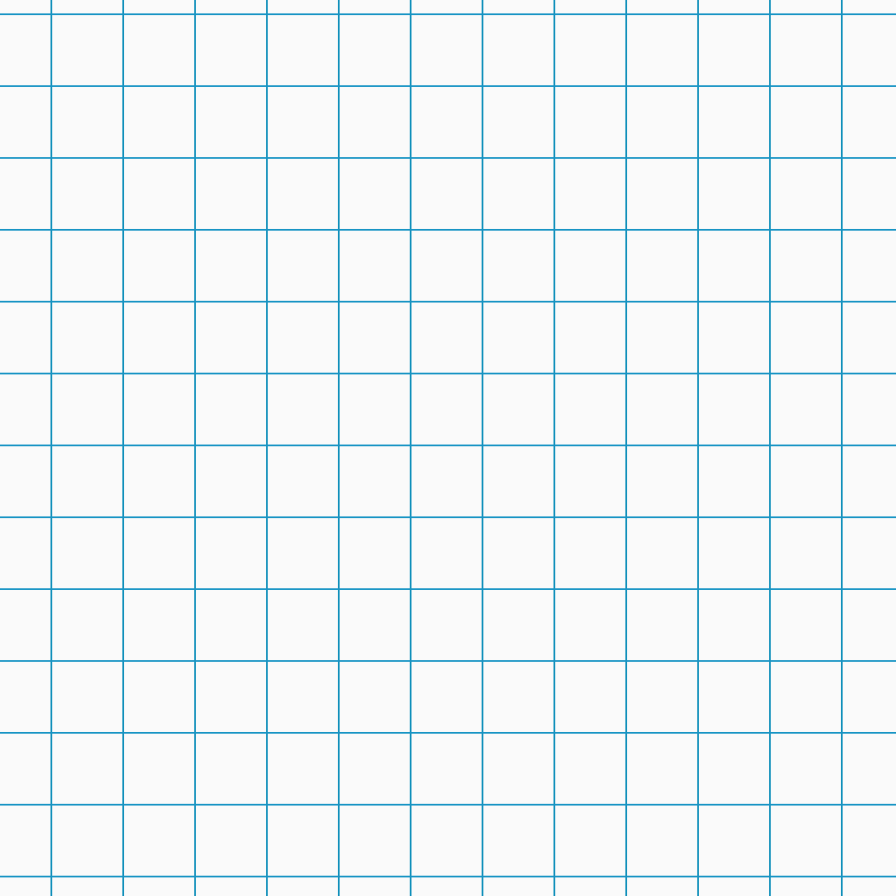
A WebGL 2 fragment shader for this pattern:

```glsl
#version 300 es
precision highp float;
// Square graph paper: thin blue rules on an off-white sheet, about 12.5 cells each way.
// The distance to the nearest rule comes from a folded coordinate, and each rule
// is box-filtered over one pixel so that it keeps its weight at any size.

uniform vec2 u_resolution;
out vec4 fragColor;

// Distance to the nearest rule on each axis
vec2 ruleDistance(vec2 p, vec2 firstRule, float spacing) {
    return abs(fract((p - firstRule) / spacing + 0.5) - 0.5) * spacing;
}

// Share of a pixel covered by a rule of the given width
vec2 ruleCoverage(vec2 dist, float width, vec2 pixel) {
    return clamp(0.5 * (width + pixel) - dist, vec2(0.0), min(vec2(width), pixel)) / pixel;
}

void main() {
    vec2 pixel = 1.0 / u_resolution;
    vec2 uv = gl_FragCoord.xy * pixel;

    vec2 dist = ruleDistance(uv, vec2(0.0573, 0.0217), 0.0802);
    vec2 ink = ruleCoverage(dist, 0.0019, pixel);

    // Vertical rules first, then the slightly lighter horizontal ones over them
    vec3 color = vec3(0.98);
    color = mix(color, vec3(0.06, 0.56, 0.73), ink.x);
    color = mix(color, vec3(0.09, 0.58, 0.77), ink.y);
    fragColor = vec4(color, 1.0);
}
```
